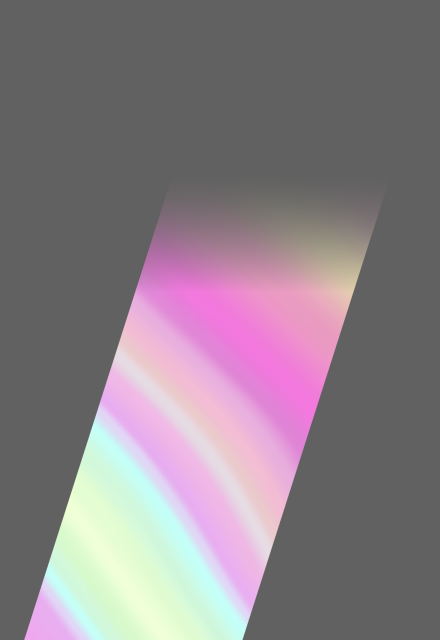
Give the GLSL for this background, as a Shadertoy shader.

```glsl
// A slanted ribbon of iridescent pastel bands fading into plain grey.

const vec3 GREY = vec3(0.38);
const float LEAN = 0.319;          // horizontal shift per unit of height
const float RIBBON_LEFT = 0.0378;  // left edge at the bottom of the canvas
const float RIBBON_WIDTH = 0.341;

vec2 hashGradient(vec2 cell) {
    float angle = 6.2832 * fract(sin(dot(cell, vec2(127.1, 311.7))) * 43758.5);
    return vec2(cos(angle), sin(angle));
}

// Gradient noise, roughly -0.7 to 0.7
float gradientNoise(vec2 p) {
    vec2 i = floor(p), f = fract(p);
    vec2 w = f * f * f * (f * (f * 6.0 - 15.0) + 10.0);
    vec2 e = vec2(1.0, 0.0);
    float a = dot(hashGradient(i), f);
    float b = dot(hashGradient(i + e.xy), f - e.xy);
    float c = dot(hashGradient(i + e.yx), f - e.yx);
    float d = dot(hashGradient(i + e.xx), f - e.xx);
    return mix(mix(a, b, w.x), mix(c, d, w.x), w.y);
}

// Extends a colour ramp from its last position to the next stop
void addStop(inout vec3 color, inout float last, float t, float next, vec3 nextColor) {
    color = mix(color, nextColor, smoothstep(last, next, t));
    last = next;
}

// Pastel foil colours, from the top band down
vec3 foil(float t) {
    vec3 lilac = vec3(0.91, 0.68, 0.94);
    vec3 cyan = vec3(0.77, 1.00, 0.97);
    vec3 mint = vec3(0.82, 0.97, 0.86);
    vec3 lavender = vec3(0.88, 0.84, 0.96);
    vec3 color = vec3(0.80, 0.58, 0.72);
    float last = 0.04;
    // Sand, rose and magenta
    addStop(color, last, t, 0.180, vec3(0.89, 0.83, 0.68));
    addStop(color, last, t, 0.285, vec3(0.92, 0.61, 0.76));
    addStop(color, last, t, 0.390, vec3(0.95, 0.47, 0.87));
    addStop(color, last, t, 0.436, vec3(0.88, 0.52, 0.84));
    // Blush, peach and pearl
    addStop(color, last, t, 0.471, vec3(0.91, 0.69, 0.87));
    addStop(color, last, t, 0.505, vec3(0.95, 0.74, 0.83));
    addStop(color, last, t, 0.530, vec3(0.92, 0.79, 0.80));
    addStop(color, last, t, 0.553, vec3(0.90, 0.86, 0.89));
    addStop(color, last, t, 0.582, vec3(0.94, 0.72, 0.90));
    addStop(color, last, t, 0.622, lilac);
    // Cyan, mint and lemon, then back to lilac
    addStop(color, last, t, 0.641, lavender);
    addStop(color, last, t, 0.663, cyan);
    addStop(color, last, t, 0.705, mint);
    addStop(color, last, t, 0.749, vec3(0.89, 0.99, 0.82));
    addStop(color, last, t, 0.788, vec3(0.94, 1.00, 0.84));
    addStop(color, last, t, 0.833, vec3(0.85, 0.98, 0.80));
    addStop(color, last, t, 0.866, mint);
    addStop(color, last, t, 0.890, cyan);
    addStop(color, last, t, 0.911, lavender);
    addStop(color, last, t, 0.932, lilac);
    addStop(color, last, t, 1.000, vec3(0.94, 0.66, 0.93));
    return color;
}

// Position across the bands, which steepen toward the bottom
float bandPosition(float across, float depth) {
    float drop = mix(0.254, 0.326, smoothstep(0.60, 0.96, depth));
    return depth - across * drop;
}

// Antialiased coverage of the slanted ribbon
float ribbonMask(float across, float pixel) {
    float inside = (0.5 - abs(across - 0.5)) * RIBBON_WIDTH / length(vec2(1.0, LEAN));
    return smoothstep(-0.7 * pixel, 0.7 * pixel, inside);
}

void mainImage(out vec4 fragColor, in vec2 fragCoord) {
    vec2 p = fragCoord / iResolution.y;
    float depth = 1.0 - p.y;
    float across = (p.x - RIBBON_LEFT - LEAN * p.y) / RIBBON_WIDTH;

    // Faint streaks running along the bands
    float t = bandPosition(across, depth);
    float streak = gradientNoise(vec2(across * 1.5, t * 45.0));
    vec3 ribbon = foil(t + 0.004 * streak) + 0.012 * streak;

    // Fade out toward the top
    float fade = pow(clamp((depth - 0.267) / 0.19, 0.0, 1.0), 1.6);
    float mask = ribbonMask(across, 1.0 / iResolution.y);
    fragColor = vec4(mix(GREY, ribbon, fade * mask), 1.0);
}
```
